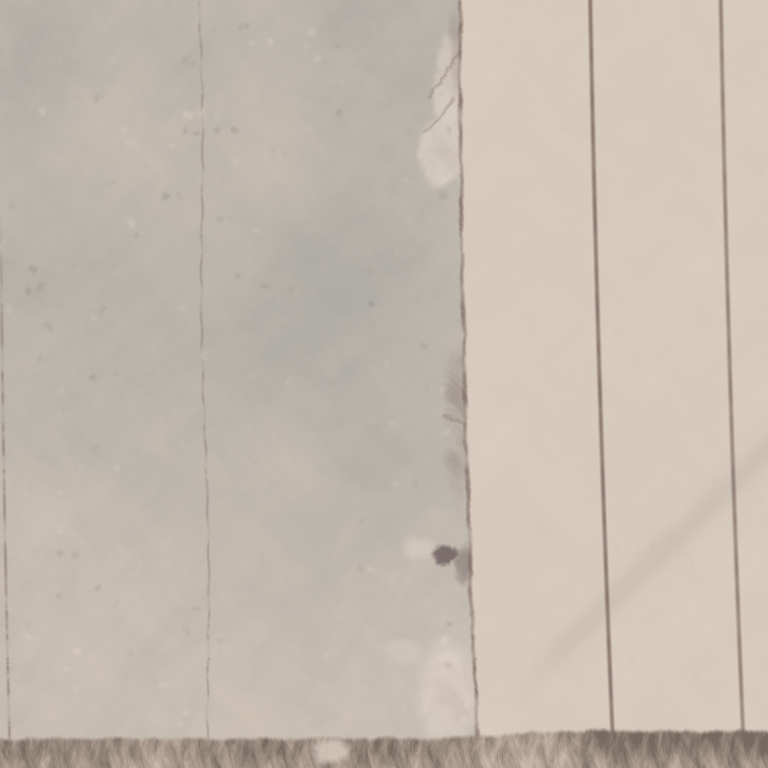
This texture is drawn by a Shadertoy shader. Its source:

```glsl
// Weathered concrete slabs seen from above: a mottled grey half, a clean beige half,
// thin curved joints, a chipped seam, a soft diagonal shadow and a rough dark kerb.
// Stains are soft spots warped by layered sines; faint grit uses cellular noise.

#define BEIGE vec3(.842, .793, .738)
#define WARM_GREY vec3(.788, .746, .698)
#define COOL_GREY vec3(.694, .680, .652)
#define JOINT vec3(.500, .420, .390)
#define KERB_DARK vec3(.470, .412, .372)
#define KERB_LIGHT vec3(.725, .665, .610)
#define CHIP vec3(.835, .790, .740)
#define MOTTLE .20
#define SOFT .0024
#define SPOTS 12

float hash(vec2 p) {
    return fract(sin(dot(p, vec2(127.1, 311.7))) * 4375.85);
}

// Layered, rotated sines in about -1..1
float waves(vec2 p) {
    float sum = 0., amp = .5;
    for (int i = 0; i < 5; i++) {
        p += .7 * sin(p.yx * 1.3 + float(i));
        sum += amp * sin(p.x) * cos(p.y * 1.1);
        p = mat2(1.5, 1.1, -1.1, 1.5) * p + 2.3;
        amp *= .62;
    }
    return sum;
}

// Nearest cell distance and that cell's random value
vec2 cells(vec2 p) {
    vec2 id = floor(p), best = vec2(9., 0.);
    for (int j = -1; j <= 1; j++)
    for (int i = -1; i <= 1; i++) {
        vec2 c = id + vec2(i, j);
        vec2 center = c + .15 + .7 * vec2(hash(c), hash(c + 37.));
        float d = length(p - center);
        if (d < best.x) best = vec2(d, hash(c + 71.));
    }
    return best;
}

float segment(vec2 p, vec2 a, vec2 b) {
    vec2 ab = b - a;
    return length(p - a - ab * clamp(dot(p - a, ab) / dot(ab, ab), 0., 1.));
}

float stroke(float d, float halfWidth) {
    return 1. - smoothstep(halfWidth - SOFT, halfWidth + SOFT, abs(d));
}

float blob(vec2 p, vec2 center, vec2 radius, float blur) {
    return 1. - smoothstep(1. - blur, 1. + blur, length((p - center) / radius));
}

// Broad stains: xy centre, z radius, w coolness
float stains(vec2 p) {
    vec4 spots[SPOTS] = vec4[SPOTS](
        vec4(.04, .94, .08, .50), vec4(.09, .63, .12, .38),
        vec4(.45, .60, .12, .42), vec4(.32, .52, .11, .34),
        vec4(.47, .37, .09, .34), vec4(.49, .96, .10, .38),
        vec4(.46, .72, .10, .28), vec4(.25, .92, .08, .22),
        vec4(.15, .83, .08, -.30), vec4(.35, .77, .07, -.25),
        vec4(.07, .32, .08, -.30), vec4(.36, .38, .06, -.22));
    float sum = 0.;
    for (int i = 0; i < SPOTS; i++) {
        vec2 d = (p - spots[i].xy) / spots[i].z;
        sum += spots[i].w * exp(-dot(d, d));
    }
    return sum;
}

void mainImage(out vec4 fragColor, in vec2 fragCoord) {
    vec2 p = fragCoord / iResolution.xy;
    float down = 1. - p.y;
    float broad = waves(p * 13.), fine = waves(p * 48. + 5.);
    vec2 rough = p + .006 * vec2(fine, waves(p * 55. + 9.));

    // Slabs on either side of the seam
    float seam = .599 + .0245 * down * down + .0012 * sin(down * 47.) * sin(down * 19.);
    float side = p.x - seam;
    float cool = .08 + .34 * smoothstep(.05, .45, p.y) + stains(p + .02 * broad);
    cool += MOTTLE * broad + .16 * fine + .07 * waves(p * 95. + 2.);
    vec3 stained = mix(WARM_GREY, COOL_GREY, clamp(cool, -.15, 1.1));
    vec3 clean = BEIGE + .006 * broad + .006 * fine;
    vec3 col = mix(stained, clean, smoothstep(-SOFT, SOFT, side));
    float onStain = smoothstep(SOFT, -SOFT, side);

    // Diagonal shadow
    float shade = exp(-pow((p.y - .415 + .97 * (1. - p.x)) / .025, 2.));
    col *= 1. - .048 * shade * smoothstep(.64, .76, p.x);

    // Chipped patches beside the seam
    float upper = blob(rough, vec2(.576, .803), vec2(.029, .045), .2);
    upper = max(upper, blob(rough, vec2(.585, .885), vec2(.020, .065), .25));
    float lower = blob(rough, vec2(.584, .095), vec2(.038, .068), .28);
    lower = max(lower, .8 * blob(rough, vec2(.548, .285), vec2(.020, .013), .5));
    lower = max(lower, .7 * blob(rough, vec2(.525, .150), vec2(.022, .014), .6));
    col = mix(col, CHIP + .04 * fine, .85 * max(upper, lower) * onStain);

    // Cracks and smudges
    float crack = segment(rough, vec2(.596, .935), vec2(.560, .875));
    crack = min(crack, segment(rough, vec2(.553, .825), vec2(.593, .872)));
    crack = min(crack, segment(rough, vec2(.578, .457), vec2(.604, .447)));
    col = mix(col, JOINT, .36 * stroke(crack, .0018));
    float smudge = blob(rough, vec2(.597, .46), vec2(.014, .085), .7) * (.5 + .6 * fine);
    smudge += .5 * blob(rough, vec2(.594, .93), vec2(.008, .05), .6);
    col = mix(col, JOINT, .4 * clamp(smudge, 0., 1.) * onStain);
    float hole = blob(rough, vec2(.582, .277), vec2(.017, .012), .35);
    hole = max(hole, .55 * blob(rough, vec2(.605, .265), vec2(.009, .024), .5));
    col = mix(col, vec3(.42, .36, .36), .8 * hole);

    // Faint grit, gathered in patches
    vec2 grit = cells(rough * 44.);
    float speck = smoothstep(.34, .04, grit.x) * smoothstep(-.5, .5, waves(p * 17. + 4.));
    col -= .06 * speck * smoothstep(.88, 1., grit.y) * mix(.2, 1., onStain);
    col += .04 * speck * smoothstep(.14, 0., grit.y) * onStain;

    // Joints, broken on the stained half
    float wear = .5 + .5 * sin(down * 31. + 2. * sin(down * 83.));
    float broken = smoothstep(-.45, .35, waves(vec2(4., down * 75.)));
    float thin = .259 + .014 * down + .0025 * sin(down * 11.) + .0008 * sin(down * 120.);
    col = mix(col, JOINT, (.12 + .36 * broken) * stroke(p.x - thin, .0011));
    float border = .0135 * down * down;
    col = mix(col, JOINT, (.15 + .45 * broken) * smoothstep(.25, .45, down) * stroke(p.x - border, .0015));
    float ragged = side + .0012 * waves(vec2(2., down * 110.));
    col = mix(col, JOINT, (.32 + .28 * wear + .2 * broken) * stroke(ragged, .0024 + .0014 * fine));
    for (int i = 0; i < 2; i++) {
        float joint = .7685 + .170 * float(i) + .0185 * down + .0125 * down * down;
        float strength = .76 - .12 * float(i) + .10 * wear;
        col = mix(col, JOINT, strength * stroke(p.x - joint, .0025));
    }

    // Kerb along the bottom
    float top = .038 + .010 * smoothstep(.52, .78, p.x) + .003 * waves(vec2(p.x * 70., 2.));
    float light = .42 + .5 * waves(p * vec2(130., 50.)) + .22 * waves(p * vec2(260., 90.));
    light += .45 * blob(p, vec2(.68, .022), vec2(.065, .03), .6);
    light += .30 * blob(p, vec2(.20, .022), vec2(.045, .04), .5);
    light += .20 * smoothstep(.022, 0., p.y);
    light -= .30 * smoothstep(.72, .80, p.x) * smoothstep(.01, .04, p.y);
    vec3 kerb = mix(KERB_DARK, KERB_LIGHT, clamp(light, 0., 1.2));
    kerb = mix(kerb, CHIP, .85 * blob(rough, vec2(.432, .022), vec2(.022, .018), .4));
    col = mix(kerb, col, smoothstep(-.004, .004, p.y - top));

    fragColor = vec4(clamp(col, 0., 1.), 1.);
}
```
